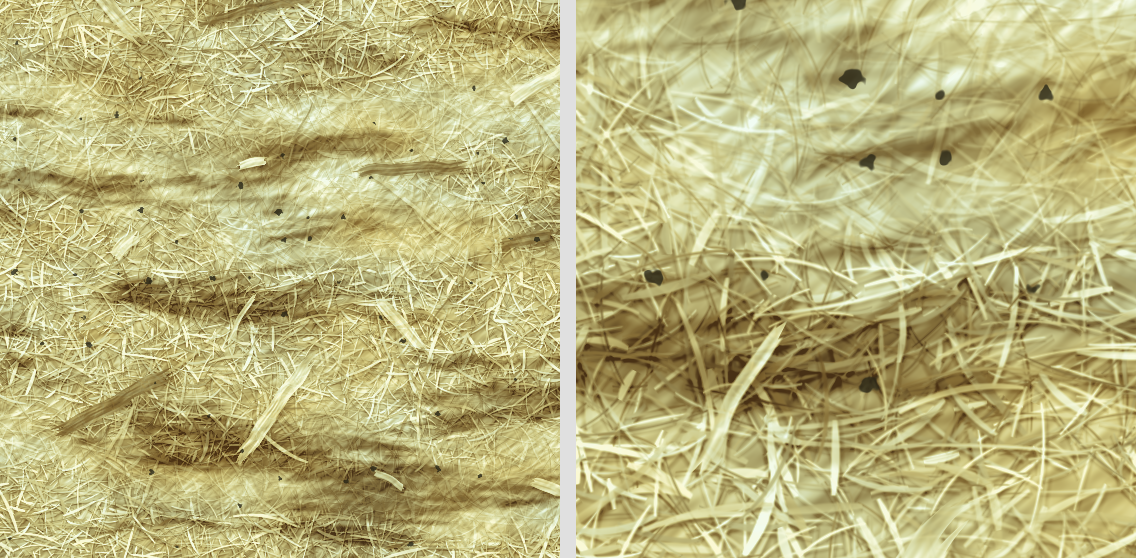
Left, the full canvas; right, a detail of the centre.
Reproduce this texture procedurally as a Shadertoy shader.

```glsl
// Draws a matted board of pale straw fibres with brown bands, chaff strips and dark specks.

const vec3 SPECK  = vec3(0.16, 0.15, 0.09);
const vec3 UMBER  = vec3(0.28, 0.19, 0.08);
const vec3 BROWN  = vec3(0.51, 0.43, 0.22);
const vec3 OCHRE  = vec3(0.68, 0.65, 0.41);
const vec3 STRAW  = vec3(0.80, 0.80, 0.55);
const vec3 CREAM  = vec3(0.87, 0.90, 0.71);
const vec3 BLEACH = vec3(0.96, 0.99, 0.89);

const int   FIBRE_LAYERS = 16;
const int   STRIPS = 13;
const int   LONG_STRANDS = 20;
const float EXPOSURE = 0.06;
const float FIBRE_WIDTH = 0.0015;
const float FIBRE_SHADOW = 0.11;
const float BAND_DEPTH = 0.32;
const float SPECK_GRID = 17.0;
const float SPECK_SHARE = 0.2;
const float EDGE = 0.001;
const vec2  SHADOW_OFFSET = vec2(0.002, -0.004);
const vec2  SPREAD = vec2(0.7549, 0.5698);

float hash(vec2 p) {
    return fract(sin(dot(p, vec2(127.1, 311.7))) * 43758.5453);
}

vec2 hash2(vec2 p) {
    return vec2(hash(p), hash(p + 19.37));
}

float noise(vec2 p) {
    vec2 i = floor(p), f = fract(p);
    f = f * f * (3.0 - 2.0 * f);
    return mix(mix(hash(i), hash(i + vec2(1, 0)), f.x),
               mix(hash(i + vec2(0, 1)), hash(i + vec2(1, 1)), f.x), f.y);
}

float fbm(vec2 p) {
    float sum = 0.0, amp = 0.53;
    for (int i = 0; i < 4; i++) {
        sum += amp * noise(p);
        p = p * 2.03 + 17.3;
        amp *= 0.5;
    }
    return sum;
}

vec2 turn(vec2 p, float a) {
    return vec2(cos(a) * p.x + sin(a) * p.y, cos(a) * p.y - sin(a) * p.x);
}

// Coverage of a tapered strand lying along x, soft at the rim
float strand(vec2 q, float halfLen, float width, float taper, float soft) {
    float along = abs(q.x) / halfLen;
    float w = width * (1.0 - taper * along * along);
    return (1.0 - smoothstep(w - soft, w + soft, abs(q.y)))
         * (1.0 - smoothstep(0.93, 1.0, along));
}

// Brightness to straw colour, tinted from grey to golden by warmth
vec3 strawColour(float tone, float warmth) {
    vec3 c = mix(UMBER, BROWN, smoothstep(0.18, 0.44, tone));
    c = mix(c, OCHRE, clamp((tone - 0.44) / 0.20, 0.0, 1.0));
    c = mix(c, STRAW, clamp((tone - 0.64) / 0.14, 0.0, 1.0));
    c = mix(c, CREAM, clamp((tone - 0.78) / 0.10, 0.0, 1.0));
    c = mix(c, BLEACH, clamp((tone - 0.88) / 0.10, 0.0, 1.0));
    return c * mix(vec3(0.98, 1.0, 1.08), vec3(1.04, 0.98, 0.88), warmth);
}

void mainImage(out vec4 fragColor, in vec2 fragCoord) {
    vec2 p = fragCoord / iResolution.y;
    float aspect = iResolution.x / iResolution.y;
    float soft = max(EDGE, 0.6 / iResolution.y);
    vec2 wavy = p + vec2(0.0, 0.03 * (noise(p * 5.0) - 0.5));

    // Ground: mottled ridges between sharp, fibrous hollows
    float focus = smoothstep(0.32, 0.54, fbm(wavy * vec2(2.0, 9.0) + 7.0));
    float grain = noise(turn(p, 0.6) * vec2(55.0, 210.0)) + noise(turn(p, -0.8) * vec2(210.0, 55.0)) - 1.0;
    float tone = mix(0.79, 0.68, focus) + 0.34 * (fbm(wavy * vec2(14.0, 24.0)) - 0.5);
    tone += 0.19 * grain;
    float warmth = clamp(1.8 * fbm(wavy * vec2(6.0, 12.0) + 31.0) - 0.4, 0.0, 1.0);

    // Brown horizontal bands and broad stains
    float streak = noise(wavy * vec2(24.0, 110.0));
    float band = smoothstep(0.51, 0.74, fbm(wavy * vec2(3.2, 15.0) + 53.0) + 0.08 * (streak - 0.5));
    float stain = smoothstep(0.58, 0.80, fbm(p * vec2(4.0, 7.0) + 83.0));
    float shade = BAND_DEPTH * band * (0.6 + 0.7 * streak) + 0.11 * stain;
    tone -= 0.6 * shade;

    // Tangle of short bent fibres, each with a thin shadow
    for (int layer = 0; layer < FIBRE_LAYERS; layer++) {
        float k = float(layer);
        float cells = 13.0 + 22.0 * fract(k * 0.618);
        vec2 g = turn(p, k * 0.37) * cells + k * 7.1;
        for (int n = 0; n < 9; n++) {
            vec2 id = floor(g) + vec2(n % 3 - 1, n / 3 - 1);
            vec2 where = hash2(id + k), kind = hash2(id + k + 41.0);
            float lean = 2.0 * kind.x - 1.0;
            float angle = 1.57 * lean * mix(abs(lean), 1.0, 0.6) - k * 0.37;
            vec2 q = turn(g - id - where, angle) / cells;
            float halfLen = mix(0.3, 0.9, where.y) / cells;
            q.y += (where.x - 0.5) * 0.4 * q.x * q.x / halfLen;
            float width = FIBRE_WIDTH * mix(0.5, 2.2, pow(kind.y, 4.0));
            float fibreTone = kind.y < 0.16 ? 0.50 : mix(0.62, 1.04, fract(kind.y * 13.0));
            tone -= FIBRE_SHADOW * mix(0.3, 1.0, focus) * strand(q + vec2(0.0, 0.0025), halfLen, width, 0.5, 0.0015);
            float cover = strand(q, halfLen, width, 0.5, soft) * mix(0.35, 0.88, focus);
            tone = mix(tone, fibreTone - 0.6 * shade, cover);
            warmth = mix(warmth, where.x, 0.6 * cover);
        }
    }
    tone += EXPOSURE - 0.4 * shade;

    // Long thin strands wandering over the mat
    for (int i = 0; i < LONG_STRANDS; i++) {
        float k = float(i);
        vec2 r = hash2(vec2(k, 5.0)), s = hash2(vec2(k, 9.0));
        vec2 q = turn(p - fract(k * SPREAD + 0.21) * vec2(aspect, 1.0), 2.6 * (r.x - 0.5));
        float halfLen = mix(0.04, 0.16, r.y);
        q.y += 0.6 * (s.x - 0.5) * q.x * q.x / halfLen + 0.01 * (noise(vec2(q.x * 20.0, k)) - 0.5);
        tone -= 0.10 * strand(q + vec2(0.0, 0.004), halfLen, 0.003, 0.5, 0.003);
        float cover = 0.75 * strand(q, halfLen, mix(0.0015, 0.0035, s.y), 0.5, soft);
        tone = mix(tone, mix(0.50, 0.94, s.y) + 0.15 * grain, cover);
    }

    // Flat chaff strips, pale or brown, with lengthwise grain and ragged ends
    for (int i = 0; i < STRIPS; i++) {
        float k = float(i);
        vec2 r = hash2(vec2(k, 63.0)), s = hash2(vec2(k, 71.0));
        vec2 d = p - fract(k * SPREAD + 0.43) * vec2(aspect, 1.0);
        float angle = 2.2 * (r.x - 0.5), halfLen = mix(0.03, 0.15, r.y * r.y);
        float width = mix(0.005, 0.015, s.x);
        vec2 q = turn(d, angle);
        q.y += 0.12 * (s.y - 0.5) * q.x * q.x / halfLen + 0.006 * (noise(vec2(q.x * 30.0, k)) - 0.5);
        float fray = noise(vec2(q.x * 28.0, q.y * 380.0) + k * 9.0);
        q.x *= 1.0 + 0.45 * fray;
        tone -= 0.15 * strand(turn(d - SHADOW_OFFSET, angle), 0.85 * halfLen, width, 0.2, 0.006);
        float body = (i % 3 == 2) ? 0.50 : mix(0.82, 0.95, s.y);
        float cover = strand(q, halfLen, width * (0.7 + 0.4 * fray), 0.2, soft) * 0.85;
        tone = mix(tone, body + 0.3 * (fray - 0.5) + 0.1 * grain, cover);
    }

    // Sparse dark specks of irregular outline
    vec3 colour = strawColour(tone, warmth);
    vec2 cell = floor(p * SPECK_GRID), pick = hash2(cell + 97.0);
    vec2 centre = (cell + 0.25 + 0.5 * hash2(cell + 131.0)) / SPECK_GRID;
    float radius = mix(0.002, 0.006, pick.y * pick.y);
    float rim = length(p - centre) + 0.006 * (noise(p * 260.0) - 0.5);
    float speck = step(pick.x, SPECK_SHARE) * (1.0 - smoothstep(radius - soft, radius + soft, rim));
    fragColor = vec4(mix(colour, SPECK, 0.8 * speck), 1.0);
}
```
